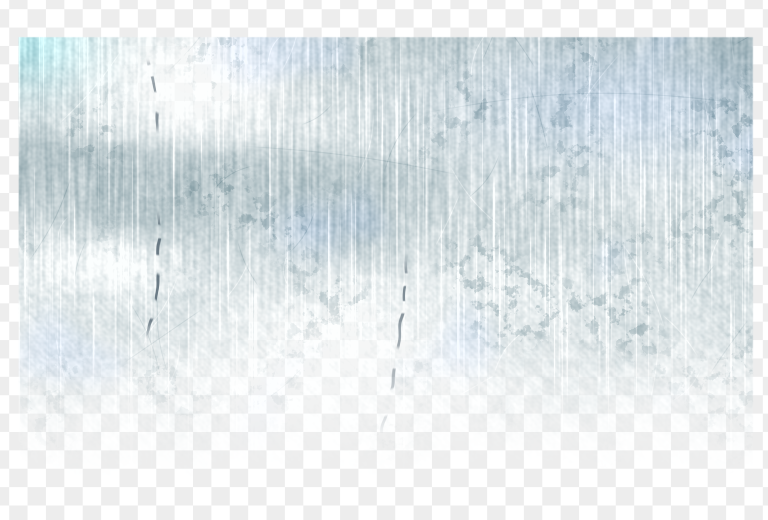
Reproduce this texture procedurally as a WebGL 1 fragment shader.

```glsl
precision highp float;
// Scratched, frosted pale metal sheet fading out over a light checkerboard.
uniform vec2 u_resolution;

float hash(vec2 p) {
  return fract(sin(dot(p, vec2(127.1, 311.7))) * 43758.545);
}

vec2 gradient(vec2 cell) {
  float angle = 6.2832 * hash(cell);
  return vec2(cos(angle), sin(angle));
}

float noise(vec2 p) {
  vec2 i = floor(p), f = fract(p), e = vec2(1.0, 0.0);
  vec2 u = f * f * f * (f * (f * 6.0 - 15.0) + 10.0);
  float low = mix(dot(gradient(i), f), dot(gradient(i + e), f - e), u.x);
  float high = mix(dot(gradient(i + e.yx), f - e.yx),
                   dot(gradient(i + e.xx), f - e.xx), u.x);
  return mix(low, high, u.y);
}

float fbm(vec2 p) {
  float sum = 0.0, gain = 1.0;
  for (int i = 0; i < 4; i++) {
    sum += gain * noise(p);
    p = mat2(1.6, 1.2, -1.2, 1.6) * p + 3.7;
    gain *= 0.6;
  }
  return sum;
}

float glow(vec2 p, vec2 center, vec2 radius) {
  vec2 d = (p - center) / radius;
  return exp(-dot(d, d));
}

// Tapered stroke from a to b, bowed sideways by bend.
float stroke(vec2 p, vec2 a, vec2 b, float bend, float width) {
  vec2 d = b - a;
  float h = clamp(dot(p - a, d) / dot(d, d), 0.0, 1.0);
  vec2 side = vec2(-d.y, d.x) / length(d);
  float dist = length(p - a - d * h - side * bend * sin(3.1416 * h));
  float soft = 0.7 / u_resolution.y;
  return (1.0 - smoothstep(width - soft, width + soft, dist)) * smoothstep(0.0, 0.15, h * (1.0 - h));
}

// Stroke broken into uneven dashes.
float crack(vec2 p, vec2 a, vec2 b, float bend) {
  float gate = smoothstep(-0.45, 0.1, sin(p.y * 80.0 + 4.0 * noise(p * 9.0)));
  p.x += 0.006 * noise(p * 25.0);
  return gate * stroke(p, a, b, bend, 0.0026);
}

// Thin vertical brush lines, one possible line per column.
float brushLines(vec2 p, float columns, float seed) {
  float id = floor(p.x * columns);
  float x = fract(p.x * columns) - 0.25 - 0.5 * hash(vec2(id, seed));
  float start = hash(vec2(id, seed + 1.0)) * 0.6;
  float reach = 0.08 + 0.25 * hash(vec2(id, seed + 2.0));
  float span = smoothstep(start, start + 0.04, p.y) * (1.0 - smoothstep(start + reach, start + reach + 0.1, p.y));
  return span * (1.0 - smoothstep(0.04, 0.22, abs(x))) * hash(vec2(id, seed + 3.0));
}

void main() {
  // Height units, y measured downward.
  vec2 p = vec2(gl_FragCoord.x, u_resolution.y - gl_FragCoord.y) / u_resolution.y;
  float pixel = 1.0 / u_resolution.y;
  float cloud = fbm(p * 5.0);

  // Broad light and shade
  float bandTop = smoothstep(-0.03, 0.03, p.y - 0.25 - 0.07 * p.x + 0.02 * cloud);
  float bandLow = 1.0 - smoothstep(0.36, 0.53, p.y - 0.04 * p.x + 0.04 * cloud);
  float band = bandTop * bandLow * (1.0 - smoothstep(0.5, 1.2, p.x));
  float whiteSpot = glow(p, vec2(0.37, 0.15), vec2(0.17, 0.12));
  float lowSpot = glow(p, vec2(0.64, 0.68), vec2(0.22, 0.15));
  float tone = 0.69 - 0.25 * band + 0.34 * whiteSpot + 0.24 * lowSpot;
  tone += 0.25 * glow(p, vec2(0.17, 0.51), vec2(0.17, 0.06));
  tone += 0.18 * glow(p, vec2(0.95, 0.54), vec2(0.2, 0.06));
  tone -= 0.17 * (1.0 - smoothstep(0.07, 0.24, p.y)) * smoothstep(0.5, 0.75, p.x);
  tone -= 0.15 * glow(p, vec2(1.44, 0.12), vec2(0.12, 0.2));
  tone += 0.2 * smoothstep(0.55, 0.85, p.y);

  // Brushed grain, mottling and specks
  float brushed = 1.0 - smoothstep(0.4, 0.7, p.y);
  tone += 0.11 * cloud + 0.13 * noise(p * 55.0) + 0.12 * noise(p * 140.0);
  tone += (0.07 + 0.24 * brushed) * noise(p * vec2(130.0, 7.0));
  tone += 0.14 * noise(vec2(p.x + p.y, p.y - p.x) * vec2(20.0, 100.0)) * (1.0 - 0.6 * brushed);
  float patches = smoothstep(-0.1, 0.5, noise(p * 6.0 + 8.0) + 0.6 * glow(p, vec2(1.08, 0.59), vec2(0.2, 0.09)));
  tone -= 0.32 * patches * smoothstep(0.08, 0.35, fbm(p * 32.0));
  tone += 0.3 * (brushLines(p, 70.0, 1.0) + brushLines(p, 115.0, 7.0));

  // Scattered hairline scratches
  for (int i = 0; i < 54; i++) {
    float k = float(i);
    vec2 start = vec2(1.5 * hash(vec2(k, 2.0)), 0.05 + 0.75 * hash(vec2(k, 5.0)));
    float angle = -0.5 - 1.8 * hash(vec2(k, 9.0));
    vec2 end = start + (0.05 + 0.15 * hash(vec2(k, 12.0))) * vec2(cos(angle), sin(angle));
    float sheen = hash(vec2(k, 15.0)) > 0.45 ? 0.16 : -0.2;
    tone += sheen * stroke(p, start, end, 0.01 * sin(k), 0.0009);
  }
  tone -= 0.16 * stroke(p, vec2(0.8, 0.22), vec2(1.44, 0.2), -0.03, 0.001);
  tone -= 0.16 * stroke(p, vec2(0.45, 0.28), vec2(0.9, 0.34), -0.01, 0.001);

  // Tinted metal
  vec3 metal = mix(vec3(0.5, 0.6, 0.63), vec3(0.985, 0.995, 0.995), clamp(tone, 0.0, 1.0));
  float blue = glow(p, vec2(1.2, 0.2), vec2(0.28, 0.11)) + glow(p, vec2(0.6, 0.44), vec2(0.07, 0.05));
  metal += vec3(-0.035, -0.015, 0.03) * (blue + smoothstep(0.2, 0.6, noise(p * 5.0 + 20.0)));
  metal += vec3(-0.12, 0.02, 0.03) * glow(p, vec2(0.05, 0.08), vec2(0.13, 0.09));
  float cracks = crack(p, vec2(0.282, 0.11), vec2(0.304, 0.26), -0.006);
  cracks += crack(p, vec2(0.303, 0.4), vec2(0.28, 0.66), -0.012);
  cracks += crack(p, vec2(0.782, 0.48), vec2(0.728, 0.86), -0.01);
  metal = mix(metal, vec3(0.32, 0.39, 0.44), 0.85 * min(cracks, 1.0));

  // Checkerboard and sheet opacity
  vec2 wave = abs(fract(p / 0.0707) - 0.5) - 0.25;
  vec2 parity = clamp(wave * 0.0707 / pixel, -0.5, 0.5);
  vec3 board = vec3(0.965 + 0.14 * parity.x * parity.y);
  vec2 edge = smoothstep(-pixel, pixel, vec2(0.706 - abs(p.x - 0.742), p.y - 0.0715));
  float opacity = edge.x * edge.y * (1.0 - smoothstep(0.56, 0.93, p.y + 0.03 * cloud));
  opacity *= 1.0 - 0.4 * whiteSpot - 0.35 * lowSpot;
  gl_FragColor = vec4(mix(board, metal, opacity), 1.0);
}
```
